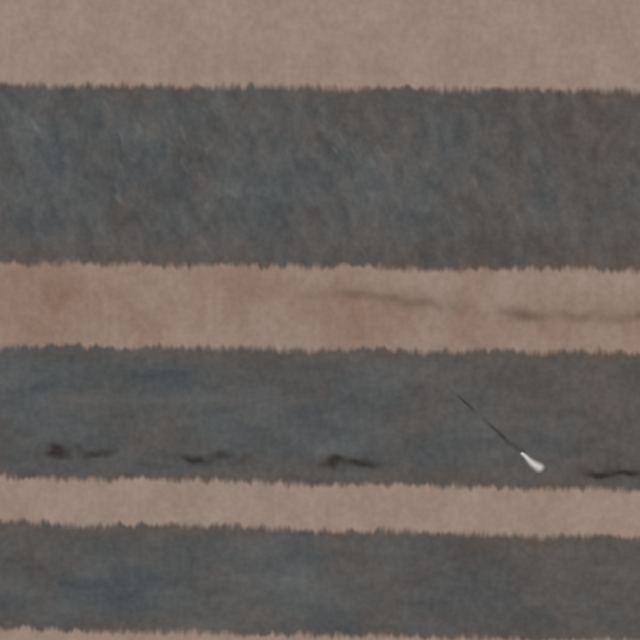
Write a Shadertoy shader that draws this texture.

```glsl
// Worn woven cloth with uneven slate and beige stripes, a crease, smudges and a scratch.

const vec3 SLATE_DARK = vec3(0.270, 0.288, 0.300);
const vec3 SLATE_LIGHT = vec3(0.385, 0.388, 0.385);
const vec3 BEIGE = vec3(0.597, 0.523, 0.480);
const vec3 TAN = vec3(0.535, 0.435, 0.380);
const vec3 BROWN = vec3(0.375, 0.315, 0.280);
const vec3 SOOT = vec3(0.200, 0.180, 0.172);
const vec3 GLINT = vec3(0.800, 0.780, 0.760);

// Stripe boundaries from top to bottom: height at the left and right side
const int EDGE_COUNT = 6;
const vec2 EDGES[EDGE_COUNT] = vec2[](
    vec2(0.868, 0.858), vec2(0.589, 0.577), vec2(0.459, 0.450),
    vec2(0.255, 0.234), vec2(0.185, 0.160), vec2(0.018, -0.003));

vec2 gradientAt(vec2 cell) {
    uvec2 q = uvec2(ivec2(cell) + 4096);
    uint h = q.x * 374761393u + q.y * 668265263u;
    h = (h ^ (h >> 13u)) * 1274126177u;
    h ^= h >> 16u;
    float angle = float(h & 65535u) * 6.2831853 / 65536.0;
    return vec2(cos(angle), sin(angle));
}

// Gradient noise, about -0.7 to 0.7
float noise(vec2 p) {
    vec2 i = floor(p), f = fract(p);
    vec2 u = f * f * f * (f * (f * 6.0 - 15.0) + 10.0);
    vec2 e = vec2(0.0, 1.0);
    float low = mix(dot(gradientAt(i), f), dot(gradientAt(i + e.yx), f - e.yx), u.x);
    float high = mix(dot(gradientAt(i + e), f - e), dot(gradientAt(i + e.yy), f - e.yy), u.x);
    return mix(low, high, u.y);
}

float fbm(vec2 p) {
    float sum = 0.0, gain = 0.6;
    for (int i = 0; i < 4; i++) {
        sum += gain * noise(p);
        p = mat2(1.6, 1.2, -1.2, 1.6) * p + 7.3;
        gain *= 0.55;
    }
    return sum;
}

// Line that tapers towards its first end
float stroke(vec2 p, vec2 a, vec2 b, float width) {
    vec2 ab = b - a;
    float t = clamp(dot(p - a, ab) / dot(ab, ab), 0.0, 1.0);
    float d = length(p - a - ab * t);
    return 1.0 - smoothstep(0.0, width * mix(0.5, 1.0, t), d);
}

// x: beige coverage, y: brown fringe around each boundary
vec2 stripes(vec2 p) {
    float beige = 1.0, fringe = 0.0;
    float fray = 0.008 * noise(p * vec2(70.0, 30.0)) + 0.005 * noise(p * vec2(150.0, 40.0))
               + 0.005 * noise(p * vec2(9.0, 3.0));
    for (int i = 0; i < EDGE_COUNT; i++) {
        float below = mix(EDGES[i].x, EDGES[i].y, p.x) + fray - p.y;
        float softness = 0.007 + 0.004 * noise(vec2(p.x * 12.0, float(i) * 3.7));
        beige = mix(beige, float(i % 2), smoothstep(-softness, softness, below));
        float reach = i == 1 ? 0.026 : 0.013;
        fringe = max(fringe, exp(-abs(below) / reach));
    }
    return vec2(beige, fringe);
}

vec3 slateCloth(vec2 p, float fringe) {
    float upper = smoothstep(0.50, 0.60, p.y);
    vec2 warped = p + 0.012 * vec2(noise(p * 18.0), noise(p * 18.0 + 40.0));
    float tufts = fbm(vec2(warped.x * 34.0 + warped.y * 8.0, warped.y * 22.0));
    float streaks = fbm(warped * vec2(9.0, 28.0));
    float tone = 0.5 + 0.55 * fbm(p * 6.0) + mix(0.65 * streaks, 0.75 * tufts, upper);
    vec3 color = mix(SLATE_DARK, SLATE_LIGHT, clamp(tone, 0.0, 1.2));
    // Lifted fibres catching light
    float fibres = noise(vec2(warped.x * 62.0 + warped.y * 20.0, warped.y * 38.0));
    float patches = smoothstep(-0.15, 0.3, noise(p * 11.0 + 5.0));
    color += 0.055 * upper * patches * smoothstep(0.2, 0.6, fibres);
    float dust = 0.12 + 0.25 * smoothstep(0.4, 1.0, p.x) + 0.55 * fbm(p * 8.0 + 3.0);
    color = mix(color, BROWN + 0.05 * tufts, clamp(dust, 0.0, 0.55));
    float worn = clamp(0.65 + 1.3 * fbm(p * vec2(14.0, 24.0)), 0.0, 1.0);
    return mix(color, BROWN, fringe * worn);
}

vec3 beigeCloth(vec2 p) {
    float middle = exp(-pow((p.y - 0.52) / 0.08, 2.0));
    float stain = middle * (0.45 + 1.5 * fbm(p * vec2(8.0, 6.0) + 2.0));
    vec3 color = mix(BEIGE, TAN, clamp(stain + 0.08, 0.0, 1.0));
    color += 0.045 * fbm(p * 16.0);
    // Broken crease wandering along the middle stripe
    float path = 0.541 - 0.036 * smoothstep(0.5, 0.86, p.x) + 0.010 * noise(p.xx * 17.0);
    float thickness = 0.009 + 0.006 * noise(p.xx * 9.0 + 4.0);
    float crease = exp(-pow((p.y - path) / thickness, 2.0)) * smoothstep(0.45, 0.56, p.x);
    float broken = clamp(0.65 + 1.2 * noise(p * vec2(20.0, 30.0)), 0.0, 1.0);
    return mix(color, BROWN, 0.55 * crease * broken);
}

// Flat ragged smudges in a row, with one gap
float smudges(vec2 p) {
    float sum = 0.0;
    for (int i = 0; i < 5; i++) {
        float x = 0.12 + 0.21 * float(i);
        vec2 d = p - vec2(x, 0.298 - 0.04 * x);
        d.y += 0.014 * noise(p * vec2(18.0, 24.0)) + 0.006 * noise(p * 55.0);
        float strength = i == 3 ? 0.0 : 0.9;
        sum += strength * exp(-pow(d.x / 0.055, 4.0) - pow(d.y / 0.007, 2.0));
    }
    return sum;
}

void mainImage(out vec4 fragColor, in vec2 fragCoord) {
    vec2 p = fragCoord / iResolution.xy;
    vec2 stripe = stripes(p);
    vec3 slate = slateCloth(p, stripe.y);
    slate = mix(slate, SOOT, clamp(smudges(p) * (0.8 + 1.2 * noise(p * 30.0)), 0.0, 0.85));
    vec2 bent = p + 0.004 * noise(p * 30.0);
    float faded = clamp(0.4 + 0.9 * noise(p * 26.0), 0.0, 0.7);
    slate = mix(slate, SOOT, faded * stroke(bent, vec2(0.70, 0.395), vec2(0.815, 0.292), 0.007));
    slate = mix(slate, GLINT, stroke(bent, vec2(0.814, 0.289), vec2(0.842, 0.268), 0.010));
    vec3 color = mix(slate, beigeCloth(p), stripe.x);
    color += 0.02 * noise(p * 130.0) + 0.025 * noise(p * vec2(75.0, 60.0));
    fragColor = vec4(color, 1.0);
}
```
